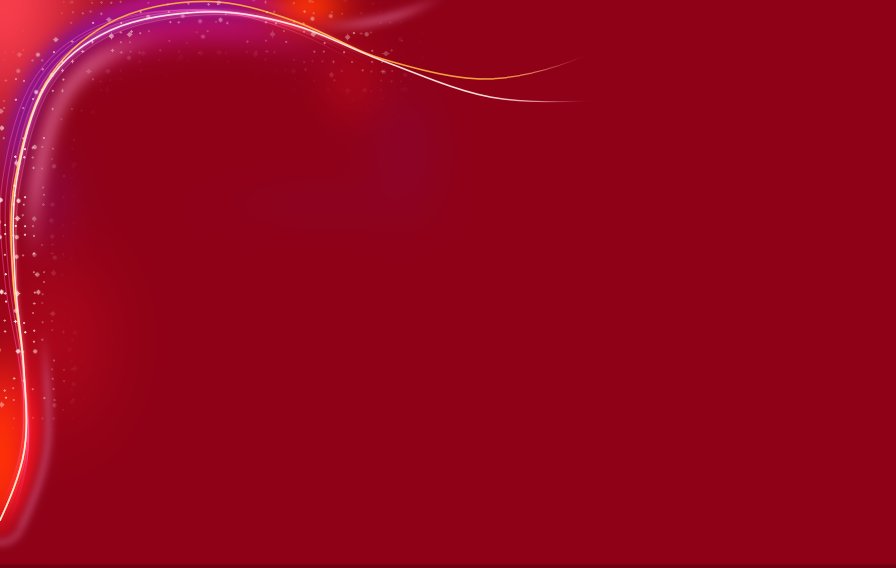
This background is drawn by a Shadertoy shader. Its source:

```glsl
// Deep red backdrop with a glowing ribbon sweeping up the left edge and over the top.
// One spline gives each point a signed distance and a position along the ribbon;
// strands, halos and star dust are all offsets and windows in those two coordinates.

const vec3 BACKDROP = vec3(0.556, 0.004, 0.090);
const vec3 SCARLET  = vec3(0.95, 0.08, 0.13);
const vec3 ORANGE   = vec3(1.00, 0.20, 0.02);
const vec3 CORAL    = vec3(0.97, 0.24, 0.30);
const vec3 PURPLE   = vec3(0.53, 0.07, 0.56);
const vec3 MAGENTA  = vec3(0.76, 0.07, 0.48);
const vec3 ROSE     = vec3(0.82, 0.34, 0.50);
const vec3 GOLD     = vec3(1.00, 0.70, 0.25);
const vec3 PEARL    = vec3(1.00, 0.91, 0.88);

const float STRAND_WIDTH = 0.0014;
const int   FINE_STRANDS = 5;
const int   SPLINE_STEPS = 8;
const float DUST_CELL    = 0.017;

// Spline knots in units of canvas height, from bottom left to the tail
const int KNOTS = 14;
const vec2 KNOT[KNOTS] = vec2[KNOTS](
    vec2(-0.04, 0.03), vec2(0.0, 0.084), vec2(0.043, 0.208), vec2(0.042, 0.352),
    vec2(0.026, 0.516), vec2(0.029, 0.681), vec2(0.082, 0.852), vec2(0.195, 0.947),
    vec2(0.360, 0.979), vec2(0.514, 0.957), vec2(0.679, 0.891), vec2(0.864, 0.829),
    vec2(1.049, 0.823), vec2(1.15, 0.84));

vec2 hash22(vec2 p) {
    vec3 q = fract(p.xyx * vec3(0.1031, 0.1030, 0.0973));
    q += dot(q, q.yzx + 33.33);
    return fract((q.xx + q.yz) * q.zy);
}

vec2 spline(int i, float t) {
    vec2 a = KNOT[i - 1], b = KNOT[i], c = KNOT[i + 1], d = KNOT[i + 2];
    return b + 0.5 * t * (c - a + t * (2.0*a - 5.0*b + 4.0*c - d + t * (3.0*(b - c) + d - a)));
}

// x: signed distance (positive on the outer side), y: position in knots
vec2 ribbonCoords(vec2 p) {
    float best = 1e5, side = 1.0, along = 0.0;
    vec2 a = KNOT[1];
    for (int i = 1; i < KNOTS - 2; i++)
    for (int j = 1; j <= SPLINE_STEPS; j++) {
        vec2 b = spline(i, float(j) / float(SPLINE_STEPS));
        vec2 ab = b - a, ap = p - a;
        float h = clamp(dot(ap, ab) / dot(ab, ab), 0.0, 1.0);
        vec2 gap = ap - ab * h;
        if (dot(gap, gap) < best) {
            best = dot(gap, gap);
            side = ab.x * ap.y - ab.y * ap.x < 0.0 ? -1.0 : 1.0;
            along = float(i) + (float(j - 1) + h) / float(SPLINE_STEPS);
        }
        a = b;
    }
    return vec2(side * sqrt(best), along);
}

float bell(float x, float center, float width) {
    x = (x - center) / width;
    return exp(-x * x);
}

float window(float x, float a, float b, float soft) {
    return smoothstep(a - soft, a + soft, x) * (1.0 - smoothstep(b - soft, b + soft, x));
}

float glow(vec2 p, vec2 center, vec2 radius) {
    vec2 q = (p - center) / radius;
    return exp(-dot(q, q));
}

float strand(float d, float width) {
    return clamp((width - abs(d)) * iResolution.y + 0.5, 0.0, 1.0);
}

// Four-pointed stars on a jittered grid
float starDust(vec2 p, float size, float share) {
    vec2 cell = floor(p / size);
    vec2 r = hash22(cell + 17.0), look = hash22(cell + 91.0);
    vec2 q = abs(p / size - cell - 0.35 - 0.3 * r);
    float reach = mix(0.14, 0.34, look.y);
    float rays = max(0.0, 1.0 - (sqrt(q.x) + sqrt(q.y)) / sqrt(reach));
    float core = 1.0 - smoothstep(0.04, 0.17, length(q));
    return step(look.x, share) * min(1.0, 2.5 * rays + core) * mix(0.4, 1.0, r.x);
}

void mainImage(out vec4 fragColor, in vec2 fragCoord) {
    vec2 p = fragCoord / iResolution.y;
    vec2 ribbon = ribbonCoords(p);
    float d = ribbon.x, s = ribbon.y;
    vec3 col = BACKDROP;

    // Faint wide glows
    col = mix(col, PURPLE, 0.13 * glow(p, vec2(0.71, 0.74), vec2(0.07, 0.11)));
    col = mix(col, PURPLE, 0.06 * glow(p, vec2(0.56, 0.64), vec2(0.15, 0.05)));
    col = mix(col, PURPLE, 0.24 * glow(p, vec2(0.09, 0.65), vec2(0.05, 0.09)));
    col = mix(col, SCARLET, 0.27 * glow(p, vec2(0.09, 0.40), vec2(0.12, 0.16)));
    col = mix(col, SCARLET, 0.22 * glow(p, vec2(0.62, 0.86), vec2(0.06, 0.07)));

    // Corner light, purple body and inner halos of the arch
    float outer = smoothstep(-0.015, 0.015, d);
    col = mix(col, CORAL, outer * glow(p, vec2(0.0, 1.0), vec2(0.17, 0.24)));
    col = mix(col, MAGENTA, 0.75 * bell(d, -0.022, 0.043) * window(s, 6.8, 9.0, 0.9));
    col = mix(col, ROSE, 0.72 * bell(d, -0.036, 0.020) * window(s, 4.6, 7.1, 0.6));
    col = mix(col, PURPLE, 0.88 * bell(d, 0.014, 0.027) * window(s, 5.1, 8.5, 0.6));
    col = mix(col, MAGENTA, 0.65 * bell(d, 0.025, 0.015) * window(s, 6.9, 9.1, 0.5));

    // Hot spot and pale streak at the top
    col = mix(col, ORANGE, 0.85 * glow(p, vec2(0.545, 0.99), vec2(0.065, 0.043)));
    float streak = p.y - 0.955 - 1.25 * pow(p.x - 0.58, 2.0);
    col = mix(col, ROSE, 0.55 * bell(streak, 0.0, 0.012) * window(p.x, 0.60, 0.74, 0.06));

    // Lower red fold with a rosy rim
    float fold = window(s, 0.9, 2.9, 0.65);
    col = mix(col, SCARLET, 0.85 * fold * smoothstep(-0.046, -0.008, d));
    col = mix(col, ROSE, 0.45 * bell(d, -0.039, 0.010) * window(s, 0.8, 3.1, 0.4));
    col = mix(col, ORANGE, 0.9 * outer * glow(p, vec2(0.0, 0.20), vec2(0.045, 0.13)));

    // Fine strands fanning out over the arch
    for (int i = 0; i < FINE_STRANDS; i++) {
        float k = float(i) / float(FINE_STRANDS - 1);
        float offset = mix(-0.009, 0.025, k) * sin(0.55 * (s - 3.4) + 0.5 * k);
        float light = 0.55 * window(s, 1.6, 9.3, 0.7);
        col = mix(col, mix(ROSE, MAGENTA + 0.2, k), light * strand(d - offset, 0.0009));
    }

    // Gold and pearl strands, parting into two tails
    float tail = 1.0 - smoothstep(10.8, 12.0, s);
    float width = STRAND_WIDTH * mix(0.5, 1.0, tail);
    float lift = 0.019 * bell(s, 7.8, 1.2) + 0.004 * bell(s, 4.4, 1.0)
               + 0.021 * pow(max(s - 9.7, 0.0), 1.7);
    float fade = 1.0 - smoothstep(11.3, 12.0, s);
    col = mix(col, mix(ROSE, GOLD, tail), 0.9 * fade * strand(d - lift, width));
    col += 0.16 * PEARL * bell(d, 0.0, 0.006) * window(s, 1.5, 9.5, 0.6);
    col = mix(col, mix(ROSE, PEARL, tail), 0.95 * fade * strand(d, width));

    // Star dust, brightest along the left edge
    float dust = bell(d, 0.005, 0.055) * window(s, 2.5, 10.0, 0.4);
    float bright = mix(0.9, 0.45, smoothstep(5.0, 8.0, s));
    float stars = starDust(p, DUST_CELL, 0.40) + starDust(p + 3.7, 1.9 * DUST_CELL, 0.38);
    col = mix(col, PEARL, min(1.0, 1.2 * stars * dust) * bright);

    // Thin shade along the bottom edge
    col *= 1.0 - 0.22 * (1.0 - smoothstep(0.003, 0.009, p.y));
    fragColor = vec4(clamp(col, 0.0, 1.0), 1.0);
}
```
